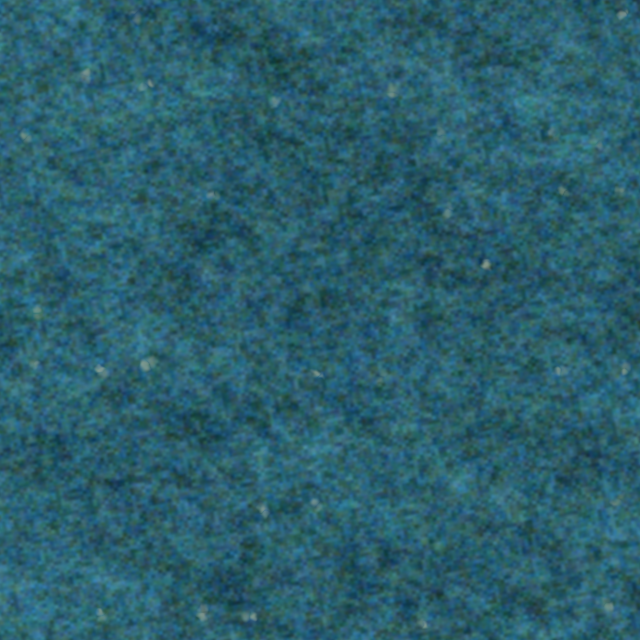
Reproduce this texture procedurally as a three.js fragment shader.

```glsl
// Draws teal felted wool with soft mottling, blue and green fibre grain and a few pale flecks.
varying vec2 vUv;

const vec3 TEAL = vec3(0.170, 0.374, 0.430);
const vec3 LIGHT_AXIS = vec3(0.53, 1.0, 1.08);
const vec3 BLUE_AXIS = vec3(-0.15, -0.12, 1.0);
const vec3 RED_AXIS = vec3(1.0, 0.1, -0.1);
const vec3 FLECK = vec3(0.57, 0.64, 0.58);
const float FLECK_CELLS = 11.0;
const float FLECK_SHARE = 0.24;

float hash(vec2 p) {
  vec3 q = fract(vec3(p.xyx) * 0.1031);
  q += dot(q, q.yzx + 33.33);
  return fract((q.x + q.y) * q.z);
}

vec2 hash2(vec2 p) {
  return vec2(hash(p), hash(p + 57.3));
}

// Smooth value noise centred on zero
float noise(vec2 p) {
  vec2 cell = floor(p);
  vec2 f = fract(p);
  f = f * f * (3.0 - 2.0 * f);
  float low = mix(hash(cell), hash(cell + vec2(1.0, 0.0)), f.x);
  float high = mix(hash(cell + vec2(0.0, 1.0)), hash(cell + 1.0), f.x);
  return mix(low, high, f.y) - 0.5;
}

// Noise layer with its own direction, cell counts and seed
float layer(vec2 uv, float angle, vec2 cells, float seed) {
  float c = cos(angle);
  float s = sin(angle);
  vec2 turned = vec2(c * uv.x + s * uv.y, c * uv.y - s * uv.x);
  return noise(turned * cells + seed);
}

// Brightness from broad clouds down to single fibres
float mottling(vec2 uv) {
  float clouds = 0.075 * layer(uv, -0.25, vec2(5.0, 10.0), 11.0);
  float tufts = 0.065 * layer(uv, -0.15, vec2(15.0, 22.0), 41.0);
  float clumps = 0.085 * layer(uv, 0.35, vec2(36.0, 42.0), 83.0);
  float fibres = 0.125 * layer(uv, -0.12, vec2(80.0, 98.0), 127.0);
  float grain = 0.120 * layer(uv, 0.20, vec2(165.0, 180.0), 211.0);
  return clouds + tufts + clumps + fibres + grain;
}

// Soft pale flecks, each made of two small blobs inside a random cell
float flecks(vec2 uv) {
  vec2 p = uv * FLECK_CELLS;
  vec2 cell = floor(p);
  float present = step(hash(cell + 301.0), FLECK_SHARE);
  vec2 centre = 0.25 + 0.5 * hash2(cell + 419.0);
  float strength = mix(0.35, 0.85, hash(cell + 503.0));
  float cover = 0.0;
  for (int i = 0; i < 2; i++) {
    float k = float(i);
    vec2 offset = 0.26 * k * (hash2(cell + 607.0) - 0.5);
    float radius = mix(0.08, 0.13, hash(cell + 709.0 + k));
    float blob = 1.0 - smoothstep(0.1, 1.0, length(fract(p) - centre - offset) / radius);
    cover = max(cover, blob * (1.0 - 0.35 * k));
  }
  return present * strength * cover;
}

void main() {
  // Base cloth
  vec3 color = TEAL + LIGHT_AXIS * mottling(vUv);

  // Colour shifts between blue, green and brownish fibres
  float blue = 0.13 * layer(vUv, 0.10, vec2(95.0, 105.0), 809.0)
             + 0.10 * layer(vUv, -0.30, vec2(190.0), 907.0);
  float red = 0.11 * layer(vUv, 0.25, vec2(110.0, 120.0), 1013.0);
  color += BLUE_AXIS * blue + RED_AXIS * red;

  // Pale flecks with ragged outlines
  vec2 ragged = vec2(layer(vUv, 0.0, vec2(130.0), 17.0), layer(vUv, 0.0, vec2(130.0), 71.0));
  color = mix(color, FLECK, flecks(vUv + 0.006 * ragged));

  gl_FragColor = vec4(clamp(color, 0.0, 1.0), 1.0);
}
```
